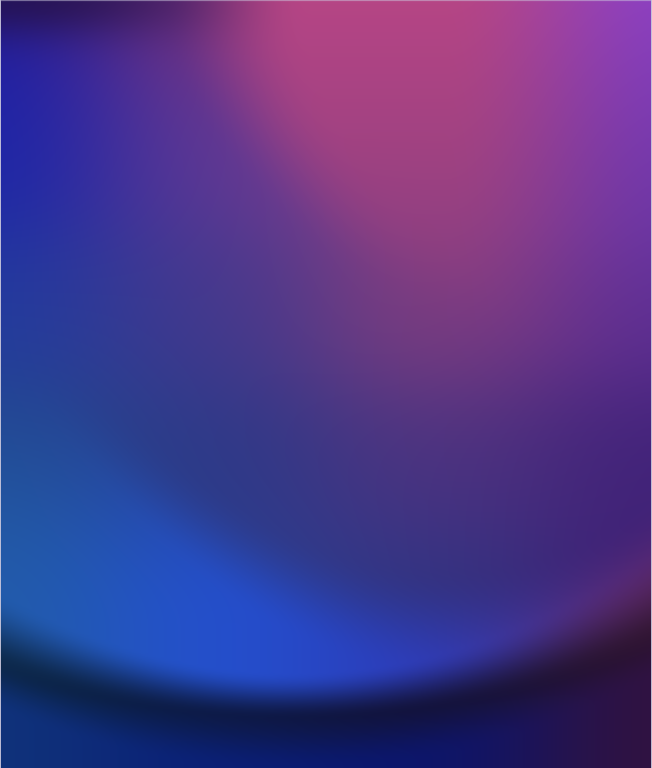
A Shadertoy shader for this background:

```glsl
// Smooth bell weight around a centre
float bell(float value, float centre, float width) {
    float d = (value - centre) / width;
    return exp(-d * d);
}

// Four evenly spaced colours blended across x
vec3 blendAcross(float x, vec3 left, vec3 midLeft, vec3 midRight, vec3 right) {
    vec4 w = vec4(bell(x, 0.0, 0.22), bell(x, 0.333, 0.22),
                  bell(x, 0.667, 0.22), bell(x, 1.0, 0.22));
    vec3 sum = left * w.x + midLeft * w.y + midRight * w.z + right * w.w;
    return sum / dot(w, vec4(1.0));
}

// Curve that sags to its lowest point at the given centre
float sag(float x, float centre, float depth, float bend) {
    return depth - bend * (x - centre) * (x - centre);
}

// Colour and weight of one horizontal layer
vec4 layer(vec3 colour, float depth, float centre) {
    float w = bell(depth, centre, 0.13);
    return vec4(colour * w, w);
}

// Violet sky sinking into indigo
vec3 sky(float x, float depth) {
    vec3 crown = blendAcross(x, vec3(0.12, 0.11, 0.62), vec3(0.47, 0.20, 0.49),
                             vec3(0.72, 0.27, 0.52), vec3(0.55, 0.25, 0.75));
    vec3 upper = blendAcross(x, vec3(0.10, 0.14, 0.66), vec3(0.37, 0.22, 0.58),
                             vec3(0.63, 0.26, 0.50), vec3(0.46, 0.23, 0.70));
    vec3 middle = blendAcross(x, vec3(0.13, 0.23, 0.62), vec3(0.26, 0.22, 0.55),
                              vec3(0.51, 0.24, 0.49), vec3(0.37, 0.18, 0.58));
    vec3 lower = blendAcross(x, vec3(0.13, 0.29, 0.56), vec3(0.17, 0.22, 0.53),
                             vec3(0.30, 0.20, 0.50), vec3(0.25, 0.13, 0.47));
    vec3 base = blendAcross(x, vec3(0.14, 0.33, 0.59), vec3(0.16, 0.25, 0.58),
                            vec3(0.18, 0.20, 0.51), vec3(0.26, 0.12, 0.45));
    vec4 sum = layer(crown, depth, 0.0) + layer(upper, depth, 0.2)
             + layer(middle, depth, 0.4) + layer(lower, depth, 0.6)
             + layer(base, depth, 0.8);
    return sum.rgb / sum.a;
}

// Pink light that dims with depth and turns violet at the right
vec3 pinkLight(float x, float depth) {
    float dim = depth / 0.42;
    vec3 pink = mix(vec3(0.71, 0.27, 0.52), vec3(0.53, 0.24, 0.49), dim);
    vec3 violet = mix(vec3(0.55, 0.25, 0.75), vec3(0.37, 0.19, 0.59), dim);
    return mix(pink, violet, smoothstep(0.68, 1.03, x));
}

// Dark floor that turns blue again below the rim
vec3 floorColour(float x, float belowRim) {
    vec3 shadow = blendAcross(x, vec3(0.04, 0.14, 0.24), vec3(0.05, 0.10, 0.28),
                              vec3(0.07, 0.07, 0.23), vec3(0.17, 0.07, 0.15));
    vec3 deep = blendAcross(x, vec3(0.06, 0.20, 0.48), vec3(0.04, 0.12, 0.46),
                            vec3(0.04, 0.08, 0.42), vec3(0.20, 0.07, 0.24));
    return mix(shadow, deep, smoothstep(0.02, 0.10, belowRim));
}

void mainImage(out vec4 fragColor, in vec2 fragCoord) {
    vec2 uv = fragCoord / iResolution.xy;
    float x = uv.x;
    float depth = 1.0 - uv.y;

    // Sky with a pink wedge whose left side bends to the right
    vec3 colour = sky(x, depth);
    float wedgeSide = 0.36 + 2.2 * depth * depth;
    float wedge = smoothstep(-0.11, 0.11, x - wedgeSide)
                * (1.0 - smoothstep(0.15, 0.52, depth));
    colour = mix(colour, pinkLight(x, depth), wedge);

    // Shaded upper left corner
    float shade = bell(depth, 0.0, 0.05) * smoothstep(0.48, 0.05, x);
    colour = mix(colour, vec3(0.14, 0.05, 0.20), 0.62 * shade);

    // Bright bowl of light under the indigo curve
    vec3 glow = blendAcross(x, vec3(0.13, 0.36, 0.66), vec3(0.14, 0.31, 0.81),
                            vec3(0.17, 0.23, 0.72), vec3(0.42, 0.17, 0.42));
    float bowlEdge = sag(x, 0.68, 0.79, 0.9);
    float bowl = smoothstep(bowlEdge - 0.05, bowlEdge + 0.09, depth)
               * smoothstep(0.46, 0.82, depth);
    colour = mix(colour, glow, bowl);

    // Soft rim, blurrier toward the sides
    float belowRim = depth - sag(x, 0.45, 0.906, 0.39);
    float blur = 0.031 + 0.13 * (x - 0.45) * (x - 0.45);
    colour = mix(colour, floorColour(x, belowRim), smoothstep(-blur, blur, belowRim));

    // Pale hairline on the sides, fainter along the top
    float sideLine = 1.0 - smoothstep(0.001, 0.0022, min(x, 1.0 - x));
    float topLine = 1.0 - smoothstep(0.001, 0.0022, depth);
    colour = mix(colour, vec3(0.80, 0.79, 0.87), max(0.9 * sideLine, 0.5 * topLine));

    fragColor = vec4(colour, 1.0);
}
```
